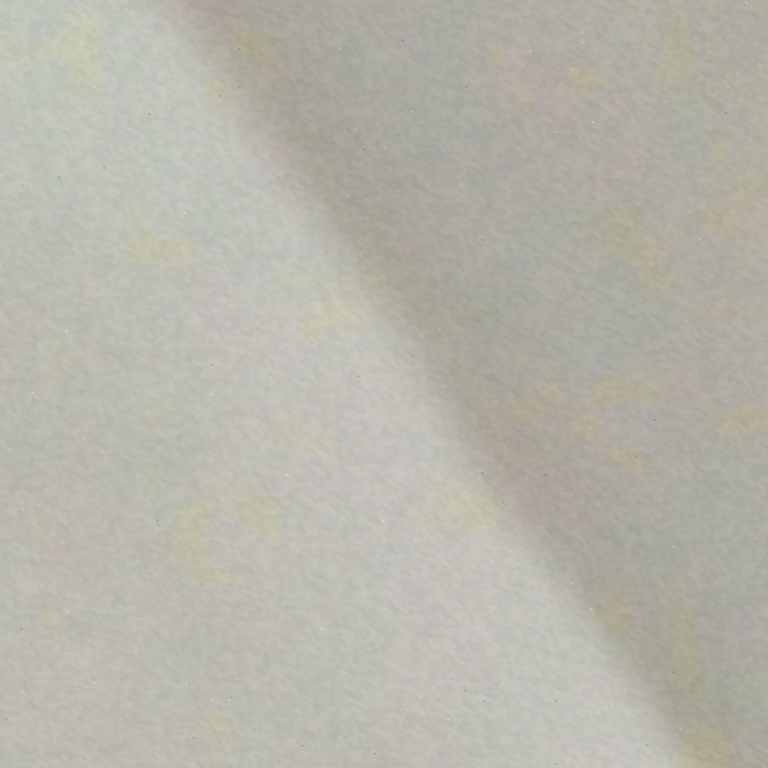
Give the GLSL for this texture, as a three.js fragment shader.

```glsl
varying vec2 vUv;

vec3 hash3(vec2 cell) {
  vec3 q = fract(cell.xyx * vec3(0.1031, 0.1030, 0.0973));
  q += dot(q, q.yxz + 33.33);
  return fract((q.xxy + q.yzz) * q.zyx);
}

// Smooth cellular noise: three signed values blended between cell centres
vec3 softCells(vec2 p, float sharpness) {
  vec2 cell = floor(p);
  vec2 local = fract(p);
  vec3 sum = vec3(0.0);
  float total = 0.0;
  for (int y = -1; y <= 1; y++) {
    for (int x = -1; x <= 1; x++) {
      vec2 offset = vec2(float(x), float(y));
      vec3 value = hash3(cell + offset);
      vec2 delta = offset + 0.15 + 0.7 * value.zx - local;
      float weight = exp(-sharpness * dot(delta, delta));
      sum += weight * (hash3(cell + offset + 71.0) - 0.5);
      total += weight;
    }
  }
  return sum / total;
}

vec2 rotate(vec2 p, float angle) {
  float c = cos(angle), s = sin(angle);
  return vec2(c * p.x + s * p.y, c * p.y - s * p.x);
}

// Signed distance to the shadow edge, positive on the shaded side
float shadowDistance(vec2 p) {
  float bend = 0.012 * sin(p.y * 6.3) + 0.006 * sin(p.y * 17.0 + 1.0);
  return 0.82 * (p.x - 0.905 + 0.695 * p.y + bend);
}

// Sparse elongated flecks: x is dark, y is bright
vec2 flecks(vec2 p, float density) {
  vec2 cell = floor(p);
  vec3 seed = hash3(cell + 19.0);
  vec2 delta = rotate(fract(p) - 0.3 - 0.4 * seed.xy, -0.6);
  float spot = 1.0 - smoothstep(0.04, 0.24, length(delta * vec2(1.0, 1.8)));
  float kind = hash3(cell + 53.0).x;
  return spot * vec2(step(kind, density), step(1.0 - 1.6 * density, kind));
}

vec3 stoneBase(vec2 p, float d) {
  vec3 lit = mix(vec3(0.735, 0.728, 0.695), vec3(0.762, 0.760, 0.732),
                 smoothstep(-0.42, -0.04, d));
  lit = mix(lit, vec3(0.755, 0.772, 0.735),
            1.0 - smoothstep(0.0, 0.45, length(p - vec2(0.04, 1.0))));
  vec3 shade = mix(vec3(0.660, 0.644, 0.608), vec3(0.677, 0.669, 0.640),
                   smoothstep(0.05, 0.20, d));
  shade = mix(shade, vec3(0.698, 0.680, 0.640),
              smoothstep(0.20, 0.52, d));
  float softness = mix(0.035, 0.055, p.y);
  return mix(lit, shade, smoothstep(-softness, softness, d));
}

void main() {
  vec2 p = vUv;
  float d = shadowDistance(p);
  vec3 color = stoneBase(p, d);

  // Mineral tints: grey drift, pink against green, sparse ochre
  vec3 broad = softCells(p * 8.0 + 3.0, 5.0);
  vec3 patches = softCells(p * 23.0 + 11.0, 5.0);
  vec3 tint = 0.6 * broad + 0.6 * patches;
  color += 0.016 * tint.x;
  color += tint.y * vec3(0.030, -0.008, 0.008);
  color += smoothstep(0.10, 0.40, tint.z) * vec3(0.012, 0.008, -0.036);
  float rim = exp(-pow((d - 0.035) / 0.045, 2.0));
  color += rim * (0.5 + broad.z) * vec3(0.008, 0.004, -0.018);

  // Fine grain stretched along a shallow falling slope
  vec2 along = rotate(p, -0.55);
  vec3 coarse = softCells(along * vec2(65.0, 105.0), 6.0);
  vec3 fine = softCells(along * vec2(135.0, 210.0) + 7.0, 6.0);
  color += 0.025 * coarse.x + 0.035 * fine.x;
  color += 0.014 * (coarse - coarse.x) * vec3(1.0, 0.5, 1.0);

  // Isolated dark pits and bright crystals
  vec2 marks = flecks(p * 85.0, 0.004);
  color += 0.10 * marks.y - 0.13 * marks.x;

  gl_FragColor = vec4(color, 1.0);
}
```
